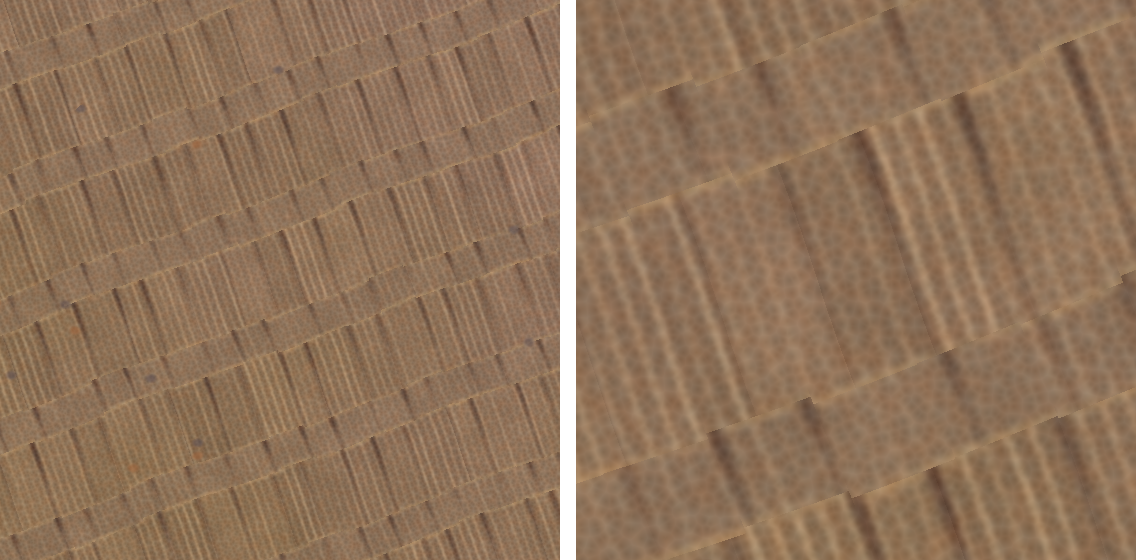
Left: the whole. Right: its middle third, enlarged.
Write a Shadertoy shader that draws this texture.

```glsl
const float TAU = 6.28319;
const float TILT = 0.354;          // radians, rows rise to the right
const float ROW_PITCH = 0.2015;    // one wide and one narrow band
const float ROW_START = 0.2394;
const float WIDE_SHARE = 0.70;
const float TILE_WIDTH = 0.066;
const float RIBS_PER_TILE = 4.5;

const vec3 WARM_BROWN = vec3(0.555, 0.445, 0.318);
const vec3 ROSE_BROWN = vec3(0.578, 0.457, 0.378);
const vec3 RIB_LIGHT = vec3(0.145, 0.140, 0.115);
const vec3 SEAM_TAN = vec3(0.690, 0.560, 0.405);
const vec3 GAP_DARK = vec3(0.335, 0.235, 0.190);
const vec3 STAIN_GREY = vec3(0.33, 0.29, 0.32);
const vec3 STAIN_RUST = vec3(0.65, 0.39, 0.22);

float hash(vec2 p) {
    vec3 q = fract(p.xyx * 0.1031);
    q += dot(q, q.yzx + 33.33);
    return fract((q.x + q.y) * q.z);
}

// x: distance to the nearest feature point, y: random value of its cell
vec2 cellular(vec2 p) {
    vec2 cell = floor(p);
    vec2 nearest = vec2(9.0, 0.0);
    for (int j = -1; j <= 1; j++)
    for (int i = -1; i <= 1; i++) {
        vec2 c = cell + vec2(i, j);
        vec2 point = c + vec2(hash(c + 11.3), hash(c + 47.7));
        float d = distance(p, point);
        if (d < nearest.x) nearest = vec2(d, hash(c + 83.1));
    }
    return nearest;
}

float layeredSines(vec2 p) {
    float sum = 0.0, amplitude = 0.5;
    for (int i = 0; i < 4; i++) {
        sum += amplitude * sin(p.x + 1.7 * sin(p.y + float(i)));
        p = mat2(1.2, 1.5, -1.5, 1.2) * p + 2.3;
        amplitude *= 0.55;
    }
    return sum;
}

float line(float d, float halfWidth) {
    return 1.0 - smoothstep(0.0, halfWidth, abs(d));
}

// Thin raised ribs, each with its own brightness
float ribs(float x, float tileSeed) {
    float s = x * RIBS_PER_TILE + 0.5 * tileSeed;
    float ridge = 0.5 + 0.5 * cos(TAU * s);
    return ridge * ridge * mix(0.35, 1.0, hash(vec2(floor(s + 0.5), 100.0 * tileSeed)));
}

// p.x runs along the rows, p.y across them
vec3 tiles(vec2 p, vec3 base) {
    float x = p.x / TILE_WIDTH + 40.0;
    float step = 0.035 * (hash(vec2(floor(x), 5.0)) - 0.5);
    float y = (p.y - ROW_START) / ROW_PITCH + step + 0.015 * sin(x * 0.8);
    float row = floor(y) + 20.0;
    float f = fract(y);

    // Position inside the wide or narrow band, 0 at its upper edge
    bool narrow = f > WIDE_SHARE;
    float depth = narrow ? (1.0 - f) / (1.0 - WIDE_SHARE) : 1.0 - f / WIDE_SHARE;
    float band = 2.0 * row + (narrow ? 1.0 : 0.0);

    // Irregular gaps divide the band into tiles
    float shifted = x + hash(vec2(band, 3.0));
    float k = floor(shifted + 0.5);
    float d = shifted - k - 0.4 * (hash(vec2(k, band)) - 0.5);
    float tile = d > 0.0 ? k : k - 1.0;
    float seed = hash(vec2(tile, band + 60.0));

    vec3 color = base * (1.0 + 0.07 * (seed - 0.5));
    if (narrow) color = mix(color, vec3(0.55, 0.445, 0.36), 0.45);
    float ribStrength = (narrow ? 0.5 : 1.0) * mix(0.45, 1.0, hash(vec2(tile, band + 9.0)));
    color += RIB_LIGHT * ribStrength * (ribs(shifted, seed) - 0.25);

    // Pale seams along both band edges
    float upper = line(f - WIDE_SHARE, 0.040);
    float lower = line(min(f, 1.0 - f), 0.036);
    float seamId = band + (narrow == (depth < 0.5) ? 1.0 : 0.0);
    float wear = 0.55 + 0.35 * sin(x * 2.3 + seamId * 4.0);
    color = mix(color, SEAM_TAN, wear * max(0.80 * upper, 0.62 * lower));

    // Dark gaps, deepest below the upper edge
    float gapStrength = mix(0.25, 0.85, hash(vec2(k, band + 31.0)));
    float fade = mix(1.0, 0.35, smoothstep(0.05, 0.7, depth));
    return mix(color, GAP_DARK, gapStrength * fade * line(d, mix(0.14, 0.09, depth)));
}

void mainImage(out vec4 fragColor, in vec2 fragCoord) {
    vec2 uv = fragCoord / iResolution.y;
    float c = cos(TILT), s = sin(TILT);
    vec2 p = vec2(c * uv.x + s * uv.y, c * uv.y - s * uv.x);
    p.x += 0.0012 * sin(p.y * 31.0);

    // Broad drift from warm at lower left to rose at upper right
    float drift = 0.5 + 0.45 * (uv.x + uv.y - 1.0) + 0.22 * layeredSines(uv * 9.0);
    vec3 color = tiles(p, mix(WARM_BROWN, ROSE_BROWN, clamp(drift, 0.0, 1.0)));

    // Fine mottling in brightness and tint
    float grain = cellular(uv * 150.0).x - 0.45;
    float tint = cellular(uv * 75.0 + 19.0).x - 0.45;
    color += 0.075 * grain + tint * vec3(0.035, -0.012, -0.035);
    color *= 1.0 + 0.035 * layeredSines(uv * 42.0);

    // Rare small stains
    vec2 spot = cellular(uv * vec2(20.0, 26.0) + 7.0);
    float stain = step(0.975, spot.y) * (1.0 - smoothstep(0.08, 0.28, spot.x));
    color = mix(color, spot.y > 0.988 ? STAIN_GREY : STAIN_RUST, 0.5 * stain);

    fragColor = vec4(clamp(color, 0.0, 1.0), 1.0);
}
```
